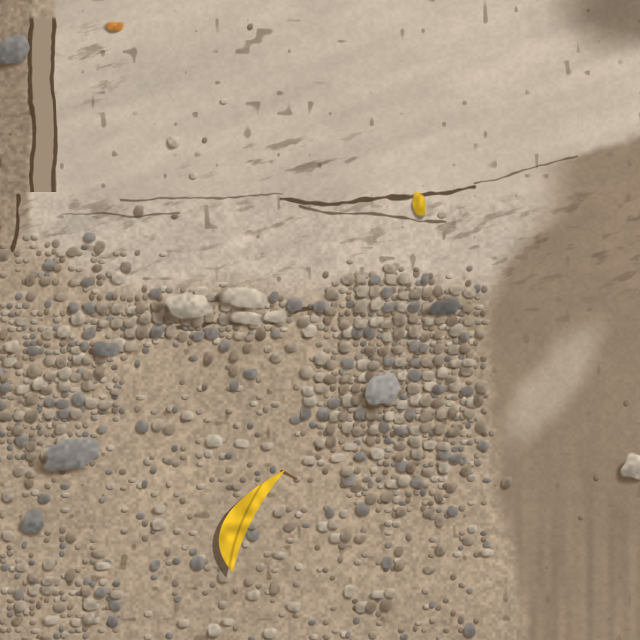
Give the GLSL for this texture, as a WebGL 2 fragment shader.

```glsl
#version 300 es
precision highp float;
uniform vec2 u_resolution;
out vec4 fragColor;
#define SLAB vec3(.765, .705, .635)
#define GROUND vec3(.665, .59, .50)
#define WET vec3(.575, .50, .42)
#define DARK vec3(.27, .205, .14)
#define PALE vec3(.79, .735, .655)
#define SLATE vec3(.53, .51, .49)
#define LEAF vec3(.88, .71, .17)
#define GRIT .26
#define STREAKS .13

float hash(vec2 p) { return fract(sin(dot(p, vec2(127.1, 311.7))) * 43758.5); }
float noise(vec2 p) {
  vec2 i = floor(p), f = fract(p);
  f = f * f * (3. - 2. * f);
  return mix(mix(hash(i), hash(i + vec2(1, 0)), f.x),
             mix(hash(i + vec2(0, 1)), hash(i + 1.), f.x), f.y);
}
float fbm(vec2 p) {
  float sum = 0., amp = .53;
  for (int i = 0; i < 4; i++) { sum += amp * noise(p); p = p * 2.03 + 17.; amp *= .5; }
  return sum;
}
float below(float edge, float soft, float v) { return 1. - smoothstep(edge - soft, edge + soft, v); }
// Soft ellipse: centre, radii
float blob(vec2 p, vec4 e) { return below(.85, .4, length((p - e.xy) / e.zw)); }
// Ragged segment: start, end
float crack(vec2 p, vec4 s, float width) {
  vec2 d = s.zw - s.xy, a = p - s.xy;
  float t = clamp(dot(a, d) / dot(d, d), 0., 1.);
  return below(width * (.3 + 1.2 * noise(p * 70.)), .0016, length(a - d * t));
}
// Where loose stones gather
float gravel(vec2 p) {
  float g = blob(p, vec4(.07, .40, .14, .15)) * .7;
  g = max(g, blob(p, vec4(.28, .505, .24, .045)) * .9);
  g = max(g, blob(p, vec4(.63, .50, .17, .085)));
  g = max(g, blob(p, vec4(.63, .38, .16, .12)));
  g = max(g, blob(p, vec4(.64, .26, .12, .09)) * .7);
  g = max(g, blob(p, vec4(.06, .05, .16, .09)) * .5);
  g = max(g, blob(p, vec4(.10, .58, .14, .06)) * .4);
  return max(g, .13 * below(.53, .04, p.y)) * below(.765, .02, p.x);
}
// Lit stone with cast shadow: centre, radii
void stone(inout vec3 col, vec2 p, vec4 e, vec3 tint) {
  vec2 d = (p - e.xy) / e.zw, a = abs(d);
  float rough = .4 * (noise(p * 60. + e.xy * 90.) - .5);
  float body = below(1., .0018 / min(e.z, e.w), pow(dot(a * a, a), .333) + rough);
  col = mix(col, DARK, .6 * below(1., .3, length(d + vec2(.35, .45)) + rough));
  float lit = .79 + .17 * dot(d, vec2(.35, .75)) + .22 * noise(p * 150.);
  col = mix(col, tint * lit, body);
}
void scatter(inout vec3 col, vec2 p, float scale) {
  for (int n = 0; n < 9; n++) {
    vec2 id = floor(p * scale) + vec2(n % 3, n / 3) - 1.;
    float k = hash(id + 31.7), h = hash(id + 7.3);
    vec2 c = (id + .2 + .6 * vec2(k, h)) / scale;
    if (hash(id + scale) > gravel(c)) continue;
    vec3 tint = mix(mix(WET, PALE, k), SLATE, step(.8, hash(id + 3.1)) * .8);
    stone(col, p, vec4(c, vec2(.32 + .2 * k, .27 + .2 * h) / scale), tint);
  }
}
float leafShape(vec2 p) {
  float t = (p.y - .107) / .16;
  float left = .362 - .132 * t + .217 * t * t, right = .364 + .035 * t + .048 * t * t;
  return smoothstep(-.0015, .0015, min(min(p.x - left, right - p.x), min(t, 1. - t) * .16));
}
void main() {
  vec2 p = gl_FragCoord.xy / u_resolution;
  vec2 warp = vec2(fbm(p * 14.), fbm(p * 14. + 40.)) - .5;
  vec2 q = p + warp * .035, k = p + warp * .018;
  // Ground zones
  float wetLeft = .768 + .05 * below(.17, .17, p.y) + .06 * smoothstep(.55, .7, p.y);
  float wet = below(.703 + .29 * (p.x - .71), .009, q.y);
  wet *= smoothstep(-.015, .02 + .07 * smoothstep(.5, .7, p.y), q.x - wetLeft);
  float slab = smoothstep(-.04, .03, q.y - .555 - .07 * below(.1, .1, p.x));
  slab *= smoothstep(-.006, .006, k.x - mix(.022, .082, step(.7, p.y)));
  float apron = slab * below(.69, .02, q.y);
  vec3 col = mix(mix(GROUND, SLAB, slab), WET, wet);
  col = mix(col, PALE, .55 * wet * blob(q, vec4(.86 + .6 * (p.y - .4), .4, .05, .1)));
  col = mix(col, WET * .87, .9 * blob(q, vec4(.99, .99, .13, .075)));
  col = mix(col, WET, below(.045, .008, k.x) * smoothstep(.55, .7, p.y) * .9);
  // Grain, sweeping streaks, pits and scuffs
  vec2 sweep = vec2(dot(p, vec2(.95, .31)), dot(p, vec2(-.31, .95)));
  col *= 1. + STREAKS * (fbm(sweep * vec2(5, 36)) - .5) * slab + .12 * (fbm(p * 8.) - .5);
  float fine = .6 * noise(p * 210.) + .4 * noise(p * 105. + 9.) - .5;
  col *= 1. + GRIT * fine * mix(mix(1.2, .3, slab) + apron * .4, .35, wet);
  col *= 1. + .12 * wet * below(.25, .2, p.y) * (noise(p * vec2(90, 7)) - .5);
  col = mix(col, DARK, (.35 - .2 * wet) * smoothstep(.87, .97, noise(p * 62.)));
  float scuff = max(.7 * apron, blob(p, vec4(.46, .71 + .1 * p.x, .18, .035)));
  scuff = max(scuff, .8 * blob(p, vec4(.14, .9, .06, .07)));
  col = mix(col, DARK, .38 * scuff * smoothstep(.57, .76, fbm(sweep * vec2(28, 85))));
  // Border strip and slab cracks
  float run = step(.7, p.y) * below(.972, .004, p.y), side = k.x + .02 * (p.y - .97);
  col = mix(col, GROUND * .94, run * smoothstep(.045, .048, side) * below(.08, .002, side));
  float lines = run * below(.003, .0015, min(abs(side - .046), abs(side - .081)));
  lines = max(lines, crack(k, vec4(.028, .69, .018, .61), .003));
  lines = max(lines, .7 * crack(k, vec4(.10, .664, .28, .664), .0016));
  lines = max(lines, .7 * crack(k, vec4(.19, .69, .44, .691), .0016));
  lines = max(lines, crack(k, vec4(.44, .683, .64, .688), .0035));
  lines = max(lines, crack(k, vec4(.64, .688, .74, .706), .0025));
  lines = max(lines, .7 * crack(k, vec4(.74, .712, .9, .757), .0016));
  lines = max(lines, .8 * crack(k, vec4(.47, .677, .7, .652), .002));
  lines = max(lines, crack(k, vec4(.25, .483, .5, .523), .004));
  col = mix(col, DARK, lines * .8);
  // Gravel, curb slabs and single stones
  scatter(col, p, 85.);
  scatter(col, p + warp * .012, 47.);
  stone(col, k, vec4(.293, .523, .04, .019), PALE);
  stone(col, k, vec4(.383, .534, .034, .013), PALE);
  stone(col, k, vec4(.387, .505, .025, .01), PALE);
  stone(col, k, vec4(.432, .51, .019, .01), PALE);
  stone(col, k, vec4(.115, .288, .04, .023), SLATE * 1.1);
  stone(col, k, vec4(.054, .185, .019, .016), SLATE);
  stone(col, k, vec4(.165, .454, .018, .012), SLATE);
  stone(col, k, vec4(.695, .515, .021, .01), SLATE * .82);
  stone(col, k, vec4(.6, .392, .027, .025), SLATE * 1.25);
  stone(col, k, vec4(.02, .925, .024, .02), SLATE);
  stone(col, k, vec4(.99, .27, .02, .018), PALE);
  // Fallen leaves
  col = mix(col, DARK, .65 * leafShape(p + vec2(.01, .008)));
  col = mix(col, DARK * 1.6, crack(p, vec4(.44, .264, .462, .252), .002));
  float rise = p.y - .15, fold = abs(p.x - .366 - rise * (.28 + 1.9 * rise));
  vec3 leaf = LEAF * (.85 + .3 * noise(p * 75.)) * (1. - .2 * below(.002, .0015, fold));
  col = mix(col, leaf, leafShape(p));
  stone(col, k, vec4(.657, .68, .01, .014), LEAF);
  stone(col, k, vec4(.18, .957, .015, .008), vec3(.8, .54, .26));
  fragColor = vec4(col, 1);
}
```
